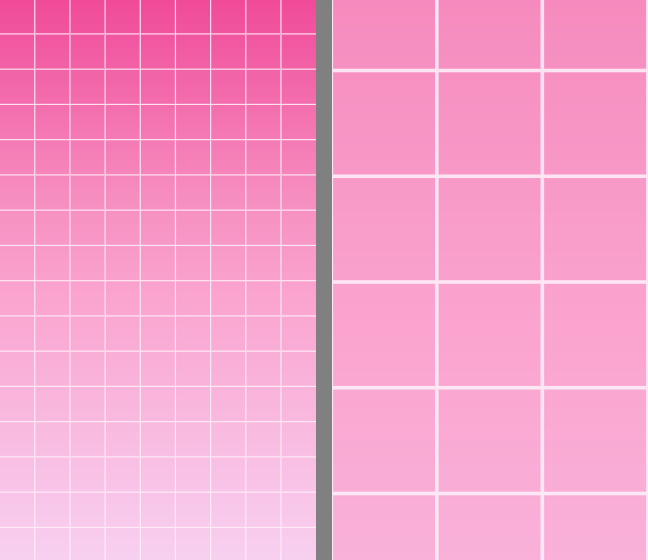
Left, the full canvas; right, a detail of the centre.
This background is drawn by a Shadertoy shader. Its source:

```glsl
// Vertical gradient, t runs from the top (0) to the bottom (1)
vec3 pinkGradient(float t) {
    vec3 color = mix(vec3(0.94, 0.29, 0.60), vec3(0.965, 0.56, 0.755), clamp(t / 0.36, 0.0, 1.0));
    color = mix(color, vec3(0.98, 0.64, 0.81), clamp((t - 0.36) / 0.16, 0.0, 1.0));
    return mix(color, vec3(0.97, 0.815, 0.94), clamp((t - 0.52) / 0.48, 0.0, 1.0));
}

// Distance to the nearest grid line on each axis, in canvas widths
vec2 gridDistance(vec2 p) {
    vec2 spacing = vec2(0.1113, 0.1119);
    vec2 cell = (p - vec2(0.110, 0.1077)) / spacing;
    vec2 nearest = clamp(floor(cell + 0.5), vec2(0.0), vec2(7.0, 14.0));
    return abs(cell - nearest) * spacing;
}

void mainImage(out vec4 fragColor, in vec2 fragCoord) {
    vec2 uv = fragCoord / iResolution.xy;
    float pixel = 1.0 / iResolution.x;

    // Position from the upper left, scaled to a 9:16 canvas
    vec2 p = vec2(uv.x, (1.0 - uv.y) * 16.0 / 9.0);
    vec3 color = pinkGradient(1.0 - uv.y);

    // Thin pale lines with smooth edges
    vec2 coverage = clamp((0.0019 - gridDistance(p)) / pixel + 0.5, 0.0, 1.0);
    float line = max(coverage.x, coverage.y);
    color = mix(color, vec3(1.0, 0.94, 0.98), 0.88 * line);

    fragColor = vec4(color, 1.0);
}
```
